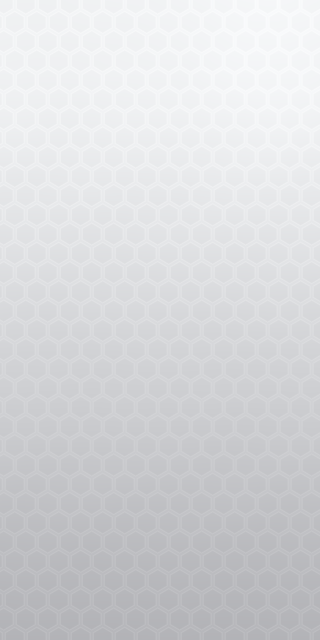
Give the GLSL for this pattern, as a Shadertoy shader.

```glsl
const float COLUMNS = 14.55;          // hexagons across the width
const float ROWS = 33.25;             // hexagon rows down the height
const vec2 LATTICE = vec2(1.0, 1.7320508);

// Offset from the centre of the nearest pointy-top hexagon
vec2 hexOffset(vec2 p) {
    vec2 a = mod(p + 0.5 * LATTICE, LATTICE) - 0.5 * LATTICE;
    vec2 b = mod(p, LATTICE) - 0.5 * LATTICE;
    return dot(a, a) < dot(b, b) ? a : b;
}

// Hexagonal radius: 0.5 on the border between cells
float hexRadius(vec2 p) {
    p = abs(p);
    return max(p.x, dot(p, vec2(0.5, 0.8660254)));
}

float band(float dist, float halfWidth, float pixel) {
    return clamp((halfWidth - abs(dist)) / pixel + 0.5, 0.0, 1.0);
}

// Soft, broad unevenness in the range -1 to 1
float softClouds(vec2 p) {
    float sum = 0.0;
    float weight = 0.5;
    for (int i = 0; i < 3; i++) {
        sum += weight * sin(p.x + 1.7 * sin(p.y)) * cos(0.8 * p.y - p.x);
        p = mat2(1.5, 1.1, -1.1, 1.5) * p + 1.3;
        weight *= 0.5;
    }
    return sum;
}

// Silver ramp, from the top (0) to the bottom (1)
vec3 silver(float depth) {
    const vec3 pearl = vec3(0.945, 0.951, 0.957);
    const vec3 mist = vec3(0.855, 0.860, 0.870);
    const vec3 steel = vec3(0.700, 0.702, 0.718);
    vec3 upper = mix(pearl, mist, smoothstep(0.08, 0.55, depth));
    return mix(upper, steel, smoothstep(0.36, 1.08, depth));
}

void mainImage(out vec4 fragColor, in vec2 fragCoord) {
    vec2 uv = fragCoord / iResolution.xy;
    float depth = 1.0 - uv.y;
    float pixel = COLUMNS / iResolution.x;

    // Honeycomb
    vec2 grid = vec2(uv.x * COLUMNS, depth * ROWS * 0.5 * LATTICE.y);
    vec2 origin = vec2(1.67, 3.16 * 0.5 * LATTICE.y);
    vec2 local = hexOffset(grid - origin);
    float radius = hexRadius(local);
    float outline = band(radius - 0.427, 0.025, pixel);
    float gap = smoothstep(0.427 - 0.5 * pixel, 0.427 + 0.5 * pixel, radius);

    // Background with a glow at the upper right
    vec3 color = silver(depth);
    color += 0.02 * exp(-dot(uv - vec2(0.85, 1.0), uv - vec2(0.85, 1.0)) * 9.0);
    color += 0.004 * softClouds(uv * vec2(7.0, 14.0));

    // Faint face shading, then lighter gaps and outlines
    color -= 0.006 * (1.0 - gap) * (1.0 + local.y);
    color += 0.007 * gap;
    color = mix(color, vec3(1.0), outline * mix(0.36, 0.10, smoothstep(0.0, 0.7, depth)));

    fragColor = vec4(clamp(color, 0.0, 1.0), 1.0);
}
```
